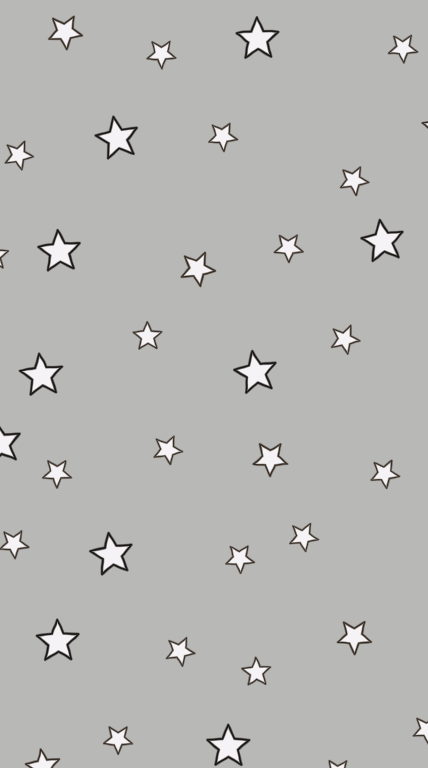
A Shadertoy shader for this pattern:

```glsl
// Scattered hand-inked white stars on flat grey.
// Staggered rows of cells each hold one jittered five-pointed star: large ones
// point up, smaller ones point down, and gradient noise wobbles their outlines.

#define CELL 0.13          // cell size, in canvas heights
#define JITTER 0.27        // largest offset from the cell centre, in cells
#define SIZE_LARGE 0.0285  // tip radii, in canvas heights
#define SIZE_MEDIUM 0.0230
#define SIZE_SMALL 0.0193
#define INNER_RATIO 0.46   // notch radius over tip radius
#define LINE 0.052         // half line width over tip radius
#define TILT 0.10          // shared lean, in radians
#define TILT_SPREAD 0.13
#define WOBBLE 0.0011      // outline irregularity, in canvas heights
#define SOFTNESS 0.0013    // least edge blur, in canvas heights

const float PI = 3.14159;
const vec3 GREY = vec3(0.722, 0.720, 0.717);
const vec3 WHITE = vec3(0.960, 0.952, 0.960);
const vec3 INK = vec3(0.10, 0.09, 0.08);
const vec3 BROWN_INK = vec3(0.19, 0.15, 0.11);

vec2 hash2(vec2 p) {
    vec3 q = fract(p.xyx * vec3(0.1031, 0.1030, 0.0973));
    q += dot(q, q.yzx + 33.33);
    return fract((q.xx + q.yz) * q.zy);
}

float gradientDot(vec2 corner, vec2 offset) {
    return dot(hash2(corner) * 2.0 - 1.0, offset);
}

float gradientNoise(vec2 p) {
    vec2 i = floor(p), f = p - i, u = f * f * (3.0 - 2.0 * f);
    vec2 e = vec2(1.0, 0.0);
    return mix(mix(gradientDot(i, f), gradientDot(i + e, f - e), u.x),
               mix(gradientDot(i + e.yx, f - e.yx), gradientDot(i + 1.0, f - 1.0), u.x), u.y);
}

// Signed distance to a star whose first tip points up; negative inside.
float starDistance(vec2 p, float radius) {
    float halfArm = PI / 5.0;
    float angle = abs(mod(atan(p.x, p.y) + halfArm, 2.0 * halfArm) - halfArm);
    vec2 q = length(p) * vec2(sin(angle), cos(angle)) - vec2(0.0, radius);
    vec2 edge = radius * (INNER_RATIO * vec2(sin(halfArm), cos(halfArm)) - vec2(0.0, 1.0));
    float along = clamp(dot(q, edge) / dot(edge, edge), 0.0, 1.0);
    return length(q - edge * along) * sign(edge.x * q.y - edge.y * q.x);
}

vec2 rotate(vec2 p, float a) {
    float c = cos(a), s = sin(a);
    return vec2(c * p.x + s * p.y, c * p.y - s * p.x);
}

void mainImage(out vec4 fragColor, in vec2 fragCoord) {
    vec2 p = fragCoord / iResolution.y;
    float blur = max(SOFTNESS, 0.75 / iResolution.y);
    vec2 wobble = WOBBLE * vec2(gradientNoise(p * 90.0), gradientNoise(p * 90.0 + 57.3));
    vec2 grid = p / CELL + vec2(20.2, 30.35);
    vec3 color = GREY;

    for (int j = -1; j <= 1; j++)
    for (int i = -1; i <= 1; i++) {
        // Cell and centre, every other row shifted by half a cell
        float row = floor(grid.y) + float(j);
        float shift = 0.5 * mod(row, 2.0);
        vec2 id = vec2(floor(grid.x - shift) + float(i), row);
        vec2 jitter = (hash2(id) * 2.0 - 1.0) * JITTER;
        vec2 center = id + 0.5 + vec2(shift, 0.0) + jitter;

        // Size class, spread evenly over neighbouring cells
        vec2 random = hash2(id + 71.7);
        float kind = fract(id.x * 0.382 + id.y * 0.724 + 0.12 * random.x);
        bool large = kind < 0.30;
        float radius = large ? SIZE_LARGE : kind < 0.48 ? SIZE_MEDIUM : SIZE_SMALL;
        bool upright = large || random.x > 0.93;
        float turn = TILT + (random.y * 2.0 - 1.0) * TILT_SPREAD + (upright ? 0.0 : PI);

        // White body, then the ink line over its edge
        vec2 local = rotate((grid - center) * CELL + wobble, turn);
        float d = starDistance(local, radius);
        float line = LINE * radius;
        float body = 1.0 - smoothstep(-blur, blur, d);
        float stroke = 1.0 - smoothstep(line - blur, line + blur, abs(d));
        color = mix(color, WHITE, body);
        color = mix(color, large ? INK : BROWN_INK, stroke);
    }
    fragColor = vec4(color, 1.0);
}
```
